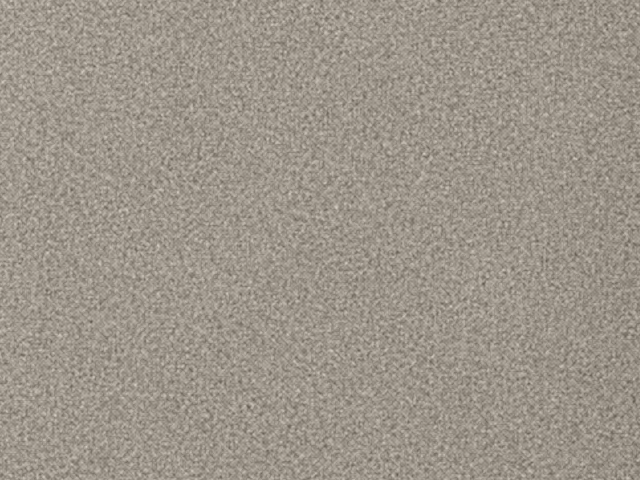
A WebGL 1 fragment shader for this texture:

```glsl
precision highp float;
// Draws a fine woven cloth in warm grey with crisp short strands and dark creases.

uniform vec2 u_resolution;

float hash(vec2 p) {
  return fract(sin(dot(p, vec2(12.9898, 78.233))) * 43758.5453);
}

// Smooth value noise, centred on zero
float noise(vec2 p) {
  vec2 cell = floor(p);
  vec2 f = fract(p);
  f = f * f * (3.0 - 2.0 * f);
  float low = mix(hash(cell), hash(cell + vec2(1.0, 0.0)), f.x);
  float high = mix(hash(cell + vec2(0.0, 1.0)), hash(cell + 1.0), f.x);
  return mix(low, high, f.y) - 0.5;
}

// Short strands along x: each lit side has a shaded side, so broad tone cancels
float strands(vec2 p, float seed) {
  vec2 q = p * vec2(100.0, 215.0) + seed;
  return noise(q) - noise(q + vec2(0.0, 1.2));
}

// Thin winding dark lines where the noise crosses zero
float creases(vec2 p) {
  float edge = abs(noise(p * 118.0 + 43.0));
  return 1.0 - smoothstep(0.0, 0.17, edge);
}

// Regular over-and-under relief of the weave
float weave(vec2 p) {
  vec2 wave = sin(p * 6.2832 * 118.0);
  return wave.x * wave.y;
}

void main() {
  vec2 uv = gl_FragCoord.xy / u_resolution;
  vec2 p = gl_FragCoord.xy / u_resolution.y;
  vec2 diagonal = vec2(p.x + p.y, p.x - p.y) * 0.7071;

  // Weft, warp and both diagonals
  float tone = strands(p, 11.0) + strands(p.yx, 37.0);
  tone += strands(diagonal, 61.0) + strands(diagonal.yx, 89.0);
  tone *= 0.077;

  // Dark creases, relief and very faint mottling
  tone -= 0.06 * creases(p);
  tone += 0.028 * weave(p);
  tone += 0.012 * noise(p * 22.0 + 7.0) + 0.012 * noise(p * 5.0 + 3.0);

  // Soft light from the upper left, dimmer at the right edge
  tone += 0.012 * (uv.y - uv.x);
  tone -= 0.018 * smoothstep(0.8, 1.0, uv.x);

  vec3 cloth = vec3(0.635, 0.605, 0.563);
  gl_FragColor = vec4(cloth + tone, 1.0);
}
```
